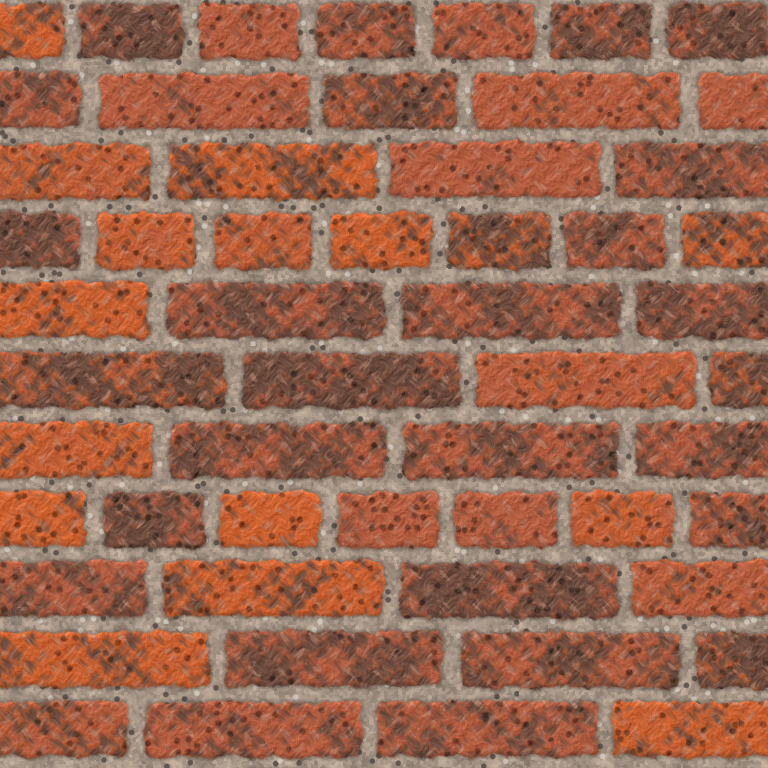
Write a WebGL 2 fragment shader that draws this texture.

```glsl
#version 300 es
precision highp float;

#define ROWS 11.0
#define STRETCHER 0.305
#define HEADER 0.153
#define JOINT_X 0.0112
#define JOINT_Y 0.0098
#define CORNER 0.008
#define EDGE_WEAR 0.0042
#define SOFTNESS 0.0018
#define RELIEF 0.16

uniform vec2 u_resolution;
out vec4 fragColor;

const vec3 RED = vec3(0.70, 0.36, 0.25);
const vec3 ORANGE = vec3(0.80, 0.38, 0.19);
const vec3 SOOT = vec3(0.42, 0.29, 0.24);
const vec3 DUST = vec3(0.70, 0.51, 0.43);
const vec3 MORTAR = vec3(0.67, 0.60, 0.54);

// First upright joint of each course, from the top
const float FIRST_JOINT[11] = float[11](
  0.094, 0.118, 0.207, 0.113, 0.207, 0.304, 0.208, 0.122, 0.204, 0.284, 0.177);

vec2 hash2(vec2 p) {
  vec3 q = fract(p.xyx * vec3(0.1031, 0.1030, 0.0973));
  q += dot(q, q.yzx + 33.33);
  return fract((q.xx + q.yz) * q.zy);
}

// Layered, self-warping sines
float swirl(vec2 p) {
  float sum = 0.0, amplitude = 0.5;
  for (int i = 0; i < 4; i++) {
    sum += amplitude * sin(p.x) * sin(p.y);
    p = mat2(0.8, 0.6, -0.6, 0.8) * (p + 0.8 * sin(p.yx + 1.3)) * 1.7 + 2.1;
    amplitude *= 0.65;
  }
  return sum;
}

// Cellular noise: distance to the nearest grain and its random value
vec2 grains(vec2 p) {
  vec2 cell = floor(p), nearest = vec2(9.0, 0.0);
  for (int y = -1; y <= 1; y++)
    for (int x = -1; x <= 1; x++) {
      vec2 c = cell + vec2(x, y), h = hash2(c);
      float d = length(c + 0.15 + 0.7 * h - p);
      if (d < nearest.x) nearest = vec2(d, fract(h.x * 7.0 + h.y * 13.0));
    }
  return nearest;
}

float roundedBox(vec2 p, vec2 halfSize, float radius) {
  vec2 q = abs(p) - halfSize + radius;
  return length(max(q, 0.0)) + min(max(q.x, q.y), 0.0) - radius;
}

// Signed distance to the brick; also gives its id and local position
float brickDistance(vec2 p, out vec2 id, out vec2 local) {
  float y = (p.y + 0.005) * ROWS;
  int row = int(floor(y)) % 11;
  bool headers = row == 0 || row == 3 || row == 7;
  float pitch = headers ? HEADER : (row == 1 || row == 2) ? 0.292 : STRETCHER;
  float start = FIRST_JOINT[row], cut = 0.605;
  bool afterCut = row == 1 && p.x > cut;
  if (afterCut) start = cut;

  float column = floor((p.x - start) / pitch);
  float left = start + column * pitch, right = left + pitch;
  if (row == 1 && !afterCut) right = min(right, cut);
  if (left < 0.01) left = -1.0;
  id = vec2(column + (afterCut ? 17.0 : 10.0), floor(y) + 3.0);

  vec2 jitter = hash2(id * 3.0) - 0.5;
  left += JOINT_X + 0.005 * jitter.x;
  right -= JOINT_X + 0.005 * jitter.y;
  float middle = (floor(y) + 0.5) / ROWS - 0.005 + 0.003 * jitter.x;
  vec2 halfSize = vec2(0.5 * (right - left), 0.5 / ROWS - JOINT_Y);
  local = p - vec2(0.5 * (left + right), middle);
  return roundedBox(local, halfSize, CORNER);
}

vec3 brickColor(vec2 p, vec2 id, vec2 local, float d) {
  vec2 tone = hash2(id + 5.0);
  float blotch = swirl(p * 42.0 + tone * 30.0);
  float fine = swirl(p * 190.0);
  float slope = fine - swirl(p * 190.0 + vec2(0.25, 0.4));
  vec3 color = mix(RED, ORANGE, smoothstep(0.45, 0.9, tone.x + 0.2 * blotch));
  float grime = 1.1 * (tone.y - 0.5) - 0.3 * smoothstep(0.7, 1.0, tone.x);
  color = mix(color, SOOT, smoothstep(-0.4, 0.6, grime + 0.8 * blotch + 0.75 * fine));
  color = mix(color, DUST, 0.6 * smoothstep(0.2, 0.7, swirl(p * 150.0 + 9.0)));

  // Pits, carved relief, lit top rim and shaded lower rim
  vec2 pit = grains(p * 75.0);
  color *= 1.0 - 0.35 * step(0.8, pit.y) * smoothstep(0.45, 0.15, pit.x);
  color += RELIEF * slope * vec3(1.0, 0.8, 0.7);
  float rim = smoothstep(-0.008, -0.001, d);
  return color * (1.0 - 0.16 * rim * sign(local.y) * smoothstep(0.0, 0.03, abs(local.y)));
}

vec3 mortarColor(vec2 p, float d) {
  vec2 sand = grains(p * 210.0), pebble = grains(p * 80.0);
  vec3 color = MORTAR * (0.88 + 0.2 * sand.y + 0.14 * swirl(p * 90.0));
  float spot = smoothstep(0.38, 0.2, pebble.x);
  color = mix(color, vec3(0.30, 0.27, 0.25), 0.8 * spot * step(0.92, pebble.y));
  color = mix(color, vec3(0.86, 0.83, 0.79), 0.7 * spot * step(pebble.y, 0.07));
  return color * mix(0.8, 1.0, smoothstep(0.0, 0.006, d));
}

void main() {
  vec2 p = gl_FragCoord.xy / u_resolution;
  p.y = 1.0 - p.y;
  vec2 id, local;
  float d = brickDistance(p, id, local);
  d += EDGE_WEAR * (swirl(p * 110.0) + 0.5 * swirl(p * 35.0 + 4.0));
  float soft = max(SOFTNESS, 0.8 / u_resolution.y);
  vec3 color = mix(brickColor(p, id, local, d), mortarColor(p, d), smoothstep(-soft, soft, d));
  fragColor = vec4(clamp(color, 0.0, 1.0), 1.0);
}
```
